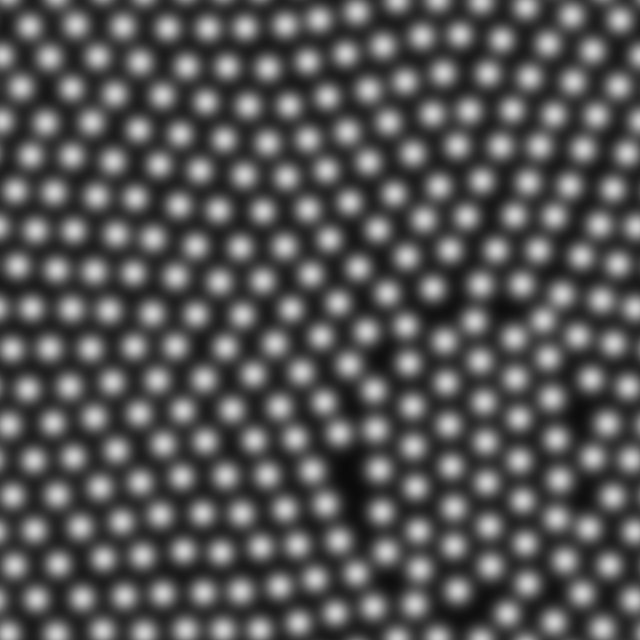
A WebGL 1 fragment shader for this pattern:

```glsl
precision highp float;

uniform vec2 u_resolution;

const float TAU = 6.2831853;
const vec2 GRID = vec2(15.0, 18.0);        // spots across, rows down
const vec2 GRAIN_CENTRE = vec2(0.73, 0.29);
const vec2 GRAIN_SIZE = vec2(0.20, 0.25);
const vec2 GRAIN_CELL = vec2(0.0645, 0.0559);
const float GRAIN_ANGLE = -0.46;
const float SPOT_RADIUS = 0.0216;
const float SPOT_GAIN = 0.765;
const float GROUND = 0.035;
const float JITTER = 0.055;                // share of a cell

float hash(vec2 p) {
  return fract(sin(dot(p, vec2(127.1, 311.7))) * 43758.5453);
}

vec2 hash2(vec2 p) {
  return vec2(hash(p), hash(p + vec2(37.2, 17.9)));
}

mat2 rotation(float angle) {
  float c = cos(angle), s = sin(angle);
  return mat2(c, s, -s, c);
}

// Periodic, area-preserving bending of the rows
vec2 flow(vec2 p) {
  vec2 a = TAU * p;
  float swell = 0.022 * sin(a.x - TAU * (0.46 - 0.16 * sin(a.y)));
  vec2 bend = swell * vec2(-cos(a.y), 1.0);
  bend.y += 0.0075 * sin(2.0 * a.x - 1.0);
  bend.x += 0.012 * cos(a.y - 2.8);
  return bend;
}

vec2 unbend(vec2 p) {
  return p - flow(p - flow(p - flow(p)));
}

// Staggered lattice in units of one cell, with jitter
vec2 lattice(vec2 id, vec2 seed, float jitter) {
  float stagger = 0.5 * mod(id.y, 2.0);
  return id + vec2(stagger + 0.25, 0.5) + jitter * (hash2(seed) * 2.0 - 1.0);
}

vec2 rowSite(vec2 id) {
  vec2 home = lattice(id, mod(id, GRID), JITTER) / GRID;
  return home + flow(home);
}

// Approximate signed distance to the turned grain
float grainDistance(vec2 p) {
  return (length((p - GRAIN_CENTRE) / GRAIN_SIZE) - 1.0) * GRAIN_SIZE.x;
}

// Push a grain site off the row spots: xy is its place, z is 0 if crowded out
vec3 settle(vec2 site) {
  vec2 base = floor(unbend(site) * GRID);
  vec2 push = vec2(0.0);
  float clearance = 1.0;
  for (int j = -1; j <= 1; j++) {
    for (int i = -1; i <= 1; i++) {
      vec2 other = rowSite(base + vec2(float(i), float(j)));
      if (grainDistance(other) > 0.0) {
        vec2 d = site - other;
        float r = max(length(d), 0.001);
        clearance = min(clearance, r);
        push += d / r * max(0.0, 0.06 - r) * 0.5;
      }
    }
  }
  return vec3(site + push, step(0.036, clearance));
}

float softSpot(vec2 d, float vary) {
  float radius = SPOT_RADIUS * (1.0 + 0.05 * (vary - 0.5));
  return exp(-dot(d, d) / (radius * radius));
}

// Spots of the bent rows, leaving the grain empty
float rowField(vec2 p) {
  vec2 base = floor(unbend(p) * GRID);
  float sum = 0.0;
  for (int j = -2; j <= 2; j++) {
    for (int i = -2; i <= 2; i++) {
      vec2 id = base + vec2(float(i), float(j));
      vec2 site = rowSite(id);
      float keep = step(0.0, grainDistance(site));
      sum += keep * softSpot(p - site, hash(mod(id, GRID) + 71.3));
    }
  }
  return sum;
}

// Spots of the turned grain
float grainField(vec2 p) {
  mat2 turn = rotation(GRAIN_ANGLE);
  vec2 base = floor((p - GRAIN_CENTRE) * turn / GRAIN_CELL);
  float sum = 0.0;
  for (int j = -2; j <= 2; j++) {
    for (int i = -2; i <= 2; i++) {
      vec2 id = base + vec2(float(i), float(j));
      vec2 site = GRAIN_CENTRE + turn * (lattice(id, id + 53.0, JITTER) * GRAIN_CELL);
      if (grainDistance(site) < 0.02) {
        vec3 settled = settle(site);
        sum += settled.z * softSpot(p - settled.xy, hash(id + 91.7));
      }
    }
  }
  return sum;
}

void main() {
  vec2 p = gl_FragCoord.xy / u_resolution;
  float spots = rowField(p);
  if (grainDistance(p) < 0.12) spots += grainField(p);
  gl_FragColor = vec4(vec3(GROUND + SPOT_GAIN * spots), 1.0);
}
```
